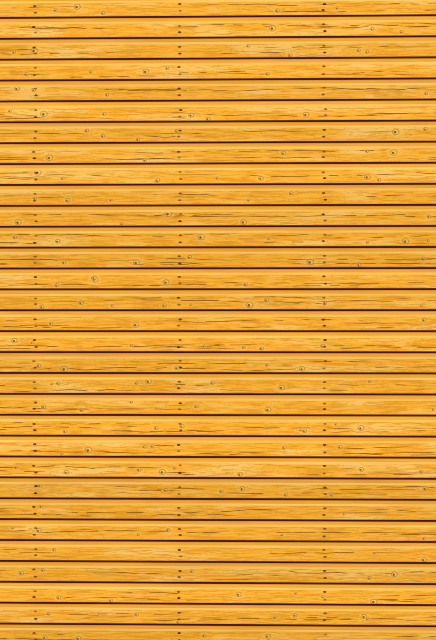
Write a WebGL 2 fragment shader that draws this texture.

```glsl
#version 300 es
precision highp float;
// Weathered amber timber cladding: horizontal boards with grooves, nails, knots and cracks.
uniform vec2 u_resolution;
out vec4 outColor;

const float BOARDS = 30.51;       // boards over the canvas height
const float BOARDS_WIDE = 20.75;  // canvas width in board heights
const vec3 AMBER = vec3(0.965, 0.675, 0.19);
const vec3 PALE = vec3(0.97, 0.78, 0.44);
const vec3 OCHRE = vec3(0.83, 0.55, 0.14);
const vec3 BROWN = vec3(0.44, 0.25, 0.09);
const vec3 GROOVE = vec3(0.25, 0.09, 0.04);

float hash(vec2 p) {
  return fract(sin(dot(p, vec2(127.1, 311.7))) * 43758.5453);
}

float noise(vec2 p) {
  vec2 i = floor(p), f = fract(p);
  f = f * f * (3.0 - 2.0 * f);
  return mix(mix(hash(i), hash(i + vec2(1, 0)), f.x),
             mix(hash(i + vec2(0, 1)), hash(i + vec2(1, 1)), f.x), f.y);
}

float fbm(vec2 p) {
  return 0.55 * noise(p) + 0.3 * noise(p * 2.1 + 7.3) + 0.15 * noise(p * 4.3 + 3.1);
}

// Antialiased band of given half width around distance zero
float band(float d, float halfWidth, float px) {
  return 1.0 - smoothstep(halfWidth - 0.5 * px, halfWidth + 0.5 * px, abs(d));
}

// Offset to the knot of one cell (xy), its radius (z) and presence (w)
vec4 knotAt(vec2 p, float row, float cellWidth, float seed) {
  float cell = floor(p.x / cellWidth);
  vec2 id = vec2(cell + seed, row);
  vec2 centre = vec2((cell + mix(0.12, 0.88, hash(id))) * cellWidth,
                     mix(0.38, 0.88, hash(id + 5.7)));
  return vec4(p - centre, mix(0.06, 0.125, hash(id + 9.2)), step(0.42, hash(id + 2.4)));
}

vec3 paintKnot(vec3 col, vec4 k, float px) {
  float d = length(k.xy * vec2(0.85, 1.0));
  float halo = exp(-pow(d / (k.z * 2.0), 2.0));
  float ring = band(d - k.z * 1.1, 0.022, px);
  float core = band(length(k.xy + vec2(0.03, -0.02)), k.z * 0.5, px);
  col = mix(col, PALE, 0.6 * halo * k.w);
  col = mix(col, OCHRE * 0.85, 0.6 * ring * k.w);
  return mix(col, BROWN, 0.75 * core * k.w);
}

// Two nail heads per board in each column
float nails(vec2 p, float row, float columnX, float px) {
  float sum = 0.0;
  for (int i = 0; i < 2; i++) {
    vec2 id = vec2(row + float(i) * 41.0, columnX);
    vec2 c = vec2(columnX + 0.12 * (hash(id) - 0.5),
                  mix(0.42, 0.74, float(i)) + 0.06 * (hash(id + 3.0) - 0.5));
    float d = length((p - c) * vec2(0.6, 1.0));
    sum += band(d, 0.045, px) * mix(0.45, 1.0, hash(id + 8.0));
  }
  return min(sum, 1.0);
}

// Thin wavering split running along a board, broken into patches
float crack(vec2 p, float row, float index, float px) {
  vec2 id = vec2(row, index);
  float shift = 60.0 * hash(id + 1.3);
  float y = mix(0.42, 0.85, hash(id)) + 0.22 * (fbm(vec2(p.x * 0.45 + shift, row)) - 0.5);
  float patchy = smoothstep(0.52, 0.7, noise(vec2(p.x * 0.32 + shift, row * 3.7 + index)));
  float dashes = smoothstep(0.25, 0.6, noise(vec2(p.x * 2.2 + shift, row + index * 9.0)));
  return band(p.y - y, 0.018, px) * patchy * dashes;
}

vec3 boardFace(vec2 p, float row, float px) {
  vec4 bigKnot = knotAt(p, row, 5.3, 0.0);
  vec4 smallKnot = knotAt(p, row, 3.7, 70.0);
  smallKnot.z *= 0.65;

  // Grain bends around the larger knot
  float bend = 0.12 * sign(bigKnot.y) * exp(-dot(bigKnot.xy, bigKnot.xy) * 9.0) * bigKnot.w;
  vec2 g = vec2(p.x + 90.0 * hash(vec2(row, 4.0)), p.y - bend + row * 7.0);
  float broad = fbm(g * vec2(0.35, 2.5));
  float fine = fbm(g * vec2(1.3, 15.0));
  float rings = abs(fract(broad * 7.0) - 0.5) * 2.0;

  vec3 col = mix(AMBER, PALE, 0.75 * smoothstep(0.48, 0.78, broad));
  col = mix(col, PALE, 0.35 * smoothstep(0.5, 0.75, fine));
  col = mix(col, OCHRE, 0.5 * smoothstep(0.5, 0.25, fine));
  col = mix(col, OCHRE, 0.35 * smoothstep(0.75, 1.0, rings));

  for (int i = 0; i < 4; i++)
    col = mix(col, BROWN, 0.65 * crack(p, row, float(i), px));
  col = paintKnot(col, bigKnot, px);
  return paintKnot(col, smallKnot, px);
}

void main() {
  vec2 uv = gl_FragCoord.xy / u_resolution;
  float px = BOARDS / u_resolution.y;

  // Board coordinates run downward; the rows fan out slightly to the right
  float down = 0.5 + (0.5 - uv.y) / (1.0 + 0.009 * (uv.x - 0.5));
  float s = down * BOARDS - 0.79;
  float row = floor(s);
  vec2 p = vec2(uv.x * BOARDS_WIDE, s - row);

  // Flat lip under the groove, pale bevel, then the face
  vec3 lip = mix(AMBER, OCHRE, 0.4 * noise(vec2(p.x * 0.8, row * 5.0 + p.y * 9.0)));
  vec3 col = mix(lip, boardFace(p, row, px), smoothstep(0.24, 0.34, p.y));
  float bevel = band(p.y - 0.26, 0.05, px * 1.5);
  col = mix(col, PALE * 1.04, bevel * mix(0.5, 0.95, noise(vec2(p.x * 0.4, row * 2.3))));
  col *= 0.965 + 0.07 * hash(vec2(row, 12.0));

  for (int i = 0; i < 3; i++)
    col = mix(col, GROOVE, 0.85 * nails(p, row, BOARDS_WIDE * (0.08 + 0.332 * float(i)), px));

  // Dark groove with a soft brown shadow at its edges
  float edge = min(p.y, 1.0 - p.y);
  col = mix(col, BROWN, 0.45 * (1.0 - smoothstep(0.03, 0.1, edge)));
  col = mix(col, GROOVE, band(edge, 0.038, px));
  outColor = vec4(clamp(col, 0.0, 1.0), 1.0);
}
```
